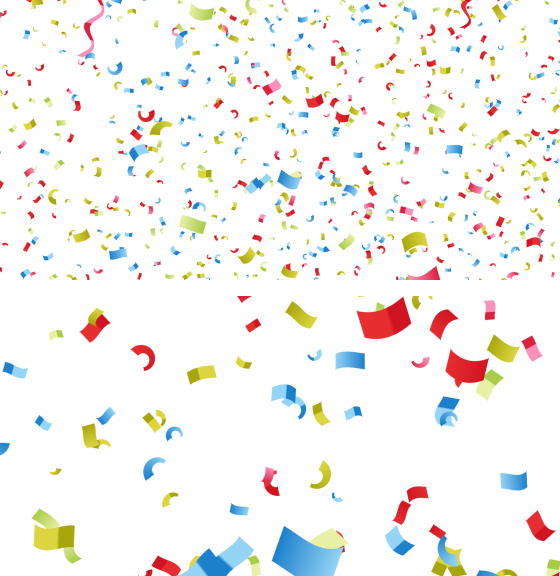
Top: the whole. Bottom: its middle third, enlarged.
A WebGL 1 fragment shader for this pattern:

```glsl
precision highp float;

uniform vec2 u_resolution;

// Four random values per cell, without sine
vec4 hash4(vec2 p) {
  vec4 h = fract(p.xyxy * vec4(0.1031, 0.1030, 0.0973, 0.1099));
  h += dot(h, h.wzxy + 33.33);
  return fract((h.xxyz + h.yzzw) * h.zywx);
}

vec2 rotate(vec2 p, float angle) {
  float c = cos(angle), s = sin(angle);
  return vec2(c * p.x - s * p.y, s * p.x + c * p.y);
}

// Each shape returns (signed distance, position along the ribbon 0..1)

// Short strip sheared into a bend or an S
vec2 bentStrip(vec2 q, vec2 halfSize, float bend, float wave) {
  float t = clamp(q.x / halfSize.x, -1.2, 1.2);
  float offset = halfSize.x * (bend * (t * t - 0.4) + wave * t * (t * t - 1.0));
  float slope = 2.0 * bend * t + wave * (3.0 * t * t - 1.0);
  float side = (abs(q.y - offset) - halfSize.y) / sqrt(1.0 + slope * slope);
  return vec2(max(abs(q.x) - halfSize.x, side), 0.5 + 0.5 * t);
}

// Arc that narrows toward one end
vec2 curl(vec2 q, float radius, float sweep, float halfWidth) {
  float angle = atan(q.x, q.y);
  float t = clamp(0.5 + 0.5 * angle / sweep, 0.0, 1.0);
  float side = abs(length(q) - radius) - halfWidth * mix(1.0, 0.35, t);
  return vec2(max(side, (abs(angle) - sweep) * radius), t);
}

// Long twisting ribbon hanging down
vec2 streamer(vec2 q, float halfLength, float halfWidth, float sway, float phase) {
  float t = clamp(q.y / halfLength, -1.1, 1.1);
  float a = phase + 5.5 * t;
  float slope = sway * 5.5 / halfLength * cos(a);
  float width = halfWidth * (0.4 + 0.6 * abs(cos(0.5 * a + 0.6)));
  float side = (abs(q.x - sway * sin(a)) - width) / sqrt(1.0 + 0.5 * slope * slope);
  return vec2(max(side, abs(q.y) - halfLength), 0.5 + 0.5 * sin(a + 0.8));
}

// Paper colour, from the deep side to the light side
vec3 paperColor(float hue, float shade) {
  vec3 deep = vec3(0.66, 0.65, 0.05), light = vec3(0.86, 0.84, 0.25);
  if (hue > 0.27) { deep = vec3(0.11, 0.50, 0.80); light = vec3(0.58, 0.83, 0.96); }
  if (hue > 0.56) { deep = vec3(0.66, 0.80, 0.28); light = vec3(0.91, 0.94, 0.66); }
  if (hue > 0.72) { deep = vec3(0.82, 0.08, 0.13); light = vec3(0.90, 0.18, 0.19); }
  if (hue > 0.88) { deep = vec3(0.86, 0.13, 0.24); light = vec3(0.98, 0.57, 0.73); }
  return mix(deep, light, shade);
}

// Fewer pieces toward the left and the bottom
float crowding(vec2 p, float aspect) {
  return mix(0.6, 1.0, smoothstep(0.0, 0.55, p.x / aspect)) * mix(0.85, 1.0, p.y);
}

// One layer of pieces, one candidate per jittered grid cell
vec3 scatter(vec3 base, vec2 p, float cell, float size, float density,
             float curlShare, float streamerShare, float turn, float seed) {
  float pixel = 1.0 / u_resolution.y;
  float aspect = u_resolution.x / u_resolution.y;
  vec2 home = floor(p / cell);
  for (int j = -1; j <= 1; j++) {
    for (int i = -1; i <= 1; i++) {
      vec2 id = home + vec2(float(i), float(j));
      vec4 place = hash4(id + seed);
      vec4 look = hash4(id + seed + 57.7);
      vec4 form = hash4(id + seed + 113.3);
      vec2 center = (id + place.xy) * cell;
      if (place.z > density * crowding(center, aspect)) continue;

      float s = size * mix(0.55, 1.2, look.x);
      vec2 q = rotate(p - center, (look.y - 0.5) * turn);
      float hue = look.z;
      vec2 shape;
      if (form.x < streamerShare) {
        shape = streamer(q, 2.0 * s, 0.2 * s, mix(0.2, 0.4, form.y), 6.28 * form.z);
        shape = streamer(q, 2.0 * s, 0.2 * s, s * mix(0.2, 0.45, form.y), 6.28 * form.z);
        hue = mix(0.74, 1.0, look.z);
      } else if (form.x < streamerShare + curlShare) {
        q = rotate(q, 6.28 * form.w);
        shape = curl(q, 0.75 * s, mix(0.9, 2.1, form.y), 0.36 * s);
      } else {
        vec2 halfSize = s * vec2(1.0, mix(0.42, 0.6, form.y));
        shape = bentStrip(q, halfSize, 0.7 * (form.z - 0.5), 0.5 * (form.w - 0.5));
      }

      // Gradient along the paper, on some pieces with a hard fold
      float t = place.w < 0.5 ? shape.y : 1.0 - shape.y;
      float shade = mix(t, smoothstep(0.36, 0.44, t), step(0.55, look.w));
      float cover = 1.0 - smoothstep(-0.75 * pixel, 0.75 * pixel, shape.x);
      base = mix(base, paperColor(hue, shade), cover);
    }
  }
  return base;
}

void main() {
  vec2 p = gl_FragCoord.xy / u_resolution.y;
  vec3 color = vec3(1.0);
  color = scatter(color, p, 0.080, 0.0150, 0.86, 0.40, 0.00, 6.28, 11.0);
  color = scatter(color, p + 0.037, 0.075, 0.0145, 0.86, 0.30, 0.00, 3.0, 231.0);
  color = scatter(color, p, 0.170, 0.0270, 0.72, 0.40, 0.00, 2.0, 417.0);
  color = scatter(color, p, 0.340, 0.0480, 0.80, 0.35, 0.40, 0.7, 659.0);
  gl_FragColor = vec4(color, 1.0);
}
```
